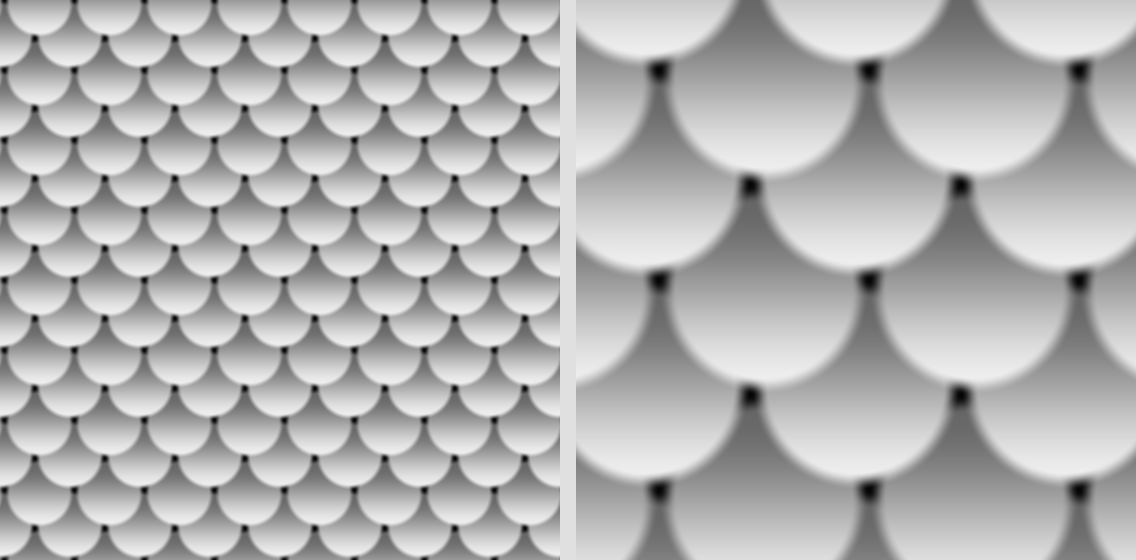
Left: the whole. Right: its middle third, enlarged.
Reproduce this pattern procedurally as a WebGL 2 fragment shader.

```glsl
#version 300 es
precision highp float;

uniform vec2 u_resolution;
out vec4 fragColor;

// Vertical shade of one scale: dark at its top, bright at its lower lip
float scaleShade(float fromTop) {
    return mix(0.40, 0.945, smoothstep(0.07, 1.0, fromTop));
}

void main() {
    // Eight repeats each way, two staggered rows per repeat
    vec2 p = gl_FragCoord.xy / u_resolution * 8.0;
    float firstRow = 2.0 * floor(p.y);
    float shade = 0.02;

    // Paint from the lowest row up, so each row overlaps the one beneath
    for (int i = -1; i <= 3; i++) {
        float row = firstRow + float(i);
        float even = 1.0 - mod(row, 2.0);

        // Even rows sit slightly low and off the half step
        vec2 center = vec2(0.5625 * even, 0.5 * row - 0.047 * even);
        vec2 offset = vec2(fract(p.x - center.x + 0.5) - 0.5, p.y - center.y);

        // Soft rim fades inward from the touching circles
        float coverage = smoothstep(0.0, 0.085, 0.5 - length(offset));
        shade = mix(shade, scaleShade(0.5 - offset.y), coverage);
    }

    fragColor = vec4(vec3(shade), 1.0);
}
```
